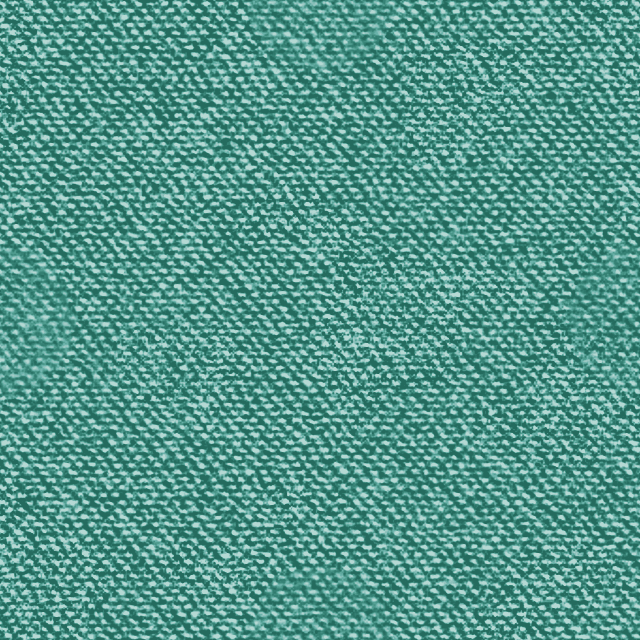
A Shadertoy shader for this texture:

```glsl
// Faded teal twill cloth: rows of short pale stitches stepping down to the right,
// roughened by fibre noise. Summed waves and noise give a thread height, which is
// flattened to an even tone and coloured through a six-colour ramp.

const float TAU = 6.2831853;
const float ROWS = 86.0;             // thread rows per canvas
const float STITCHES = 47.0;         // stitches per row
const float TWILL_SHIFT = 0.48;      // sideways step from row to row
const float ROW_RELIEF = 0.88;
const float STITCH_RELIEF = 1.15;
const float DIAGONAL_RELIEF = 0.38;
const float CLUMP_RELIEF = 1.1;
const float GRAIN_RELIEF = 2.2;
const float FINE_RELIEF = 1.7;
const float FRAY = 0.0022;           // ragged displacement of thread edges
const float FADE = 0.28;             // broad variation of contrast
const float WORN_RADIUS = 0.112;     // worn discs at the middle of each edge
const float WORN_CONTRAST = 0.7;
const float TONE_SLOPE = 1.5;        // turns thread height into an even tone

const vec3 DEEP  = vec3(0.14, 0.42, 0.37);
const vec3 TEAL  = vec3(0.21, 0.51, 0.46);
const vec3 MID   = vec3(0.31, 0.61, 0.56);
const vec3 LIGHT = vec3(0.42, 0.70, 0.67);
const vec3 PALE  = vec3(0.56, 0.76, 0.74);
const vec3 FROST = vec3(0.71, 0.85, 0.83);

float hash(vec2 p) {
    vec3 q = fract(vec3(p.xyx) * 0.1031);
    q += dot(q, q.yzx + 33.33);
    return fract((q.x + q.y) * q.z);
}

// Value noise centred on zero
float noise(vec2 p) {
    vec2 cell = floor(p);
    vec2 f = fract(p);
    f = f * f * (3.0 - 2.0 * f);
    float low = mix(hash(cell), hash(cell + vec2(1, 0)), f.x);
    float high = mix(hash(cell + vec2(0, 1)), hash(cell + vec2(1, 1)), f.x);
    return mix(low, high, f.y) - 0.5;
}

// Rows of offset stitches, tied together by a faint diagonal rib
float weave(vec2 uv) {
    uv += FRAY * vec2(noise(uv * 190.0 + 5.0), noise(uv * 190.0 + 71.0));
    float y = uv.y * ROWS + 0.35 * noise(uv * vec2(45.0, 30.0));
    float bump = 0.5 - 0.5 * cos(TAU * y);
    float row = floor(y) + 0.5;
    float drift = 0.6 * noise(uv * vec2(16.0, 22.0) + 7.0);
    float x = uv.x * STITCHES + drift;
    float stitch = bump * cos(TAU * (x + TWILL_SHIFT * mix(row, y, 0.6)));
    float rib = cos(TAU * (x + TWILL_SHIFT * y));
    return ROW_RELIEF * (2.0 * bump - 1.0) + STITCH_RELIEF * stitch + DIAGONAL_RELIEF * rib;
}

// Clumps, grain and the finest fibres, which are rougher in scattered patches
float fibres(vec2 uv) {
    float clumps = noise(uv * vec2(95.0, 120.0) + 31.0);
    float grain = noise(uv * vec2(200.0, 230.0) + 57.0);
    float fine = noise(uv * vec2(340.0, 350.0) + 19.0);
    float roughness = 1.0 + 0.8 * smoothstep(0.0, 0.3, noise(uv * 9.0 + 11.0));
    return CLUMP_RELIEF * clumps + GRAIN_RELIEF * grain + FINE_RELIEF * roughness * fine;
}

// Distance to the nearest middle of a canvas edge
float edgeMiddleDistance(vec2 uv) {
    vec2 q = abs(uv - 0.5);
    return min(length(q - vec2(0.5, 0.0)), length(q - vec2(0.0, 0.5)));
}

// Each stop sits at the middle of its colour's share of the area
vec3 clothColor(float tone) {
    vec3 c = mix(DEEP, TEAL, smoothstep(0.12, 0.35, tone));
    c = mix(c, MID, smoothstep(0.35, 0.54, tone));
    c = mix(c, LIGHT, smoothstep(0.54, 0.71, tone));
    c = mix(c, PALE, smoothstep(0.71, 0.84, tone));
    return mix(c, FROST, smoothstep(0.84, 0.96, tone));
}

void mainImage(out vec4 fragColor, in vec2 fragCoord) {
    vec2 uv = fragCoord / iResolution.xy;
    float height = weave(uv) + fibres(uv);

    // Broad fading and worn discs with a soft, slightly raised rim
    float fade = 1.02 + FADE * noise(uv * 4.5 + 3.0);
    float d = edgeMiddleDistance(uv) + 0.014 * noise(uv * 50.0);
    float worn = 1.0 - smoothstep(WORN_RADIUS - 0.012, WORN_RADIUS + 0.012, d);
    float rim = 1.0 - smoothstep(0.0, 0.018, abs(d - WORN_RADIUS + 0.008));
    float contrast = fade * mix(1.0, WORN_CONTRAST, worn) * (1.0 - 0.25 * rim);
    height = height * contrast + 0.03 * worn + 0.1 * rim;

    float tone = 1.0 / (1.0 + exp(-TONE_SLOPE * height));
    fragColor = vec4(clothColor(tone), 1.0);
}
```
